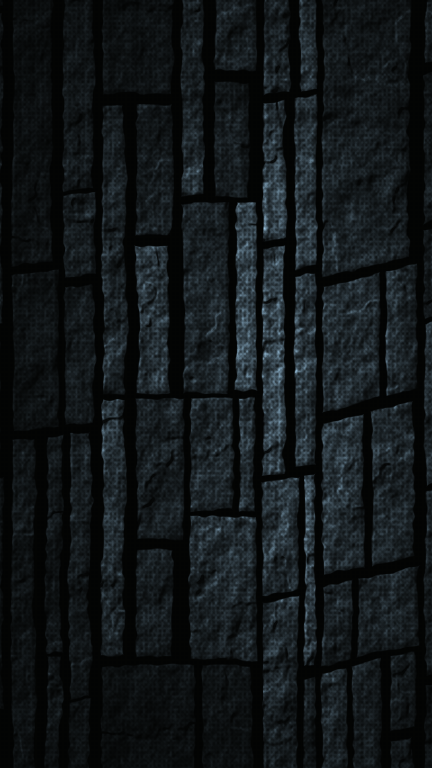
Write a WebGL 2 fragment shader that draws this texture.

```glsl
#version 300 es
precision highp float;
// Dark slate wall of upright, rough-split slabs with deep shadow gaps under a soft pool of light.

uniform vec2 u_resolution;
out vec4 fragColor;

// Lengths are fractions of the canvas width.
const float COLUMN_WIDTH = 0.26;
const float ROW_HEIGHT = 0.9;
const float SPLIT_CHANCE = 0.62;
const float MIN_SPLIT_WIDTH = 0.13;
const float MIN_SPLIT_HEIGHT = 0.55;
const float MAX_TILT = 0.5;
const float SEAM = 0.003;
const vec2 SIDE_SHADOW = vec2(0.012, 0.058);
const vec2 BASE_SHADOW = vec2(0.006, 0.026);
const float WAVINESS = 0.009;
const float RAGGEDNESS = 0.006;
const float CHIPPING = 0.022;
const float EDGE_SOFTNESS = 0.0022;
const float RELIEF = 9.0;
const vec2 LIGHT_STEP = vec2(-0.0028, 0.0034);
const float FIBRE = 0.4;
const float GRAIN = 0.75;
const float MESH_THREADS = 96.0;
const float MESH_DEPTH = 0.3;
const vec2 LIGHT_CENTRE = vec2(0.62, 0.53);
const vec2 LIGHT_RADIUS = vec2(0.46, 0.43);
const float AMBIENT = 0.17;
const float EXPOSURE = 0.225;
const vec3 SHADOW_COLOUR = vec3(0.011, 0.015, 0.013);
const vec3 STONE_COLOUR = vec3(0.69, 0.87, 1.0);
const float TAU = 6.28318;

struct Slab { vec2 lo; vec2 hi; float id; };

float hash(vec2 p) {
    vec3 q = fract(p.xyx * 0.1031);
    q += dot(q, q.yzx + 33.33);
    return fract((q.x + q.y) * q.z);
}

float noise(vec2 p) {
    vec2 i = floor(p), f = fract(p);
    f = f * f * (3.0 - 2.0 * f);
    vec2 e = vec2(1.0, 0.0);
    return mix(mix(hash(i), hash(i + e.xy), f.x),
               mix(hash(i + e.yx), hash(i + e.xx), f.x), f.y);
}

float fbm(vec2 p) {
    float sum = 0.0, amplitude = 0.5;
    for (int i = 0; i < 4; i++) {
        sum += amplitude * noise(p);
        p = mat2(1.6, 1.2, -1.2, 1.6) * p + 7.3;
        amplitude *= 0.55;
    }
    return sum;
}

float jitteredEdge(float i, float size, float seed) {
    return (i + 0.7 * (hash(vec2(i, seed)) - 0.5)) * size;
}

// Interval of an irregular 1D grid that contains x.
vec2 span(float x, float size, float seed, out float index) {
    index = floor(x / size);
    if (x < jitteredEdge(index, size, seed)) index -= 1.0;
    else if (x >= jitteredEdge(index + 1.0, size, seed)) index += 1.0;
    return vec2(jitteredEdge(index, size, seed), jitteredEdge(index + 1.0, size, seed));
}

// Columns, then tilted rows, then random cuts; p is sheared with its column.
Slab findSlab(inout vec2 p) {
    float column, row;
    vec2 xs = span(p.x, COLUMN_WIDTH, 17.0, column);
    float tilt = hash(vec2(column, 5.0)) - 0.5;
    p.y += MAX_TILT * tilt * (p.x - xs.x);
    vec2 ys = span(p.y, ROW_HEIGHT, column + 41.0, row);
    Slab s = Slab(vec2(xs.x, ys.x), vec2(xs.y, ys.y), floor(4096.0 * hash(vec2(column, row) + 11.0)));
    for (int k = 0; k < 4; k++) {
        int axis = k % 2;
        vec2 size = s.hi - s.lo;
        bool large = axis == 0 ? size.x > MIN_SPLIT_WIDTH : size.y > MIN_SPLIT_HEIGHT;
        if (large && hash(vec2(s.id, float(k))) < SPLIT_CHANCE) {
            float cut = s.lo[axis] + size[axis] * mix(0.28, 0.72, hash(vec2(s.id, 20.0 + float(k))));
            bool below = p[axis] < cut;
            if (below) s.hi[axis] = cut; else s.lo[axis] = cut;
            s.id = floor(4096.0 * hash(vec2(s.id, below ? 31.0 : 37.0)));
        }
    }
    return s;
}

// Rough stone height with broken, slanting ledges.
float relief(vec2 p) {
    float ledge = noise(p * vec2(7.0, 6.0)) + 0.3 * noise(p * 29.0) + 0.12 * noise(p * 70.0);
    return fbm(p * vec2(16.0, 13.0)) + 0.17 * smoothstep(0.68, 0.78, ledge);
}

void main() {
    vec2 p = gl_FragCoord.xy / u_resolution.x;
    vec2 uv = gl_FragCoord.xy / u_resolution;

    // Slab outlines: nearly straight on the lit sides, chipped on the shaded ones
    vec2 q = p + WAVINESS * (vec2(noise(p * vec2(9.0, 5.0)), noise(p * 8.0 + 50.0)) - 0.5);
    q += RAGGEDNESS * (vec2(noise(p * 55.0), noise(p * 55.0 + 90.0)) - 0.5);
    Slab s = findSlab(q);
    vec2 size = s.hi - s.lo;
    float spread = hash(vec2(s.id, 3.0));
    float side = min(mix(SIDE_SHADOW.x, SIDE_SHADOW.y, spread * spread * spread), 0.3 * size.x);
    side += CHIPPING * spread * (fbm(vec2(q.y * 14.0, s.id)) - 0.45);
    float base = mix(BASE_SHADOW.x, BASE_SHADOW.y, hash(vec2(s.id, 4.0)));
    base += 0.5 * CHIPPING * (fbm(vec2(q.x * 14.0, s.id + 9.0)) - 0.45);
    float lit = min(q.x - s.lo.x, s.hi.y - q.y) - SEAM;
    float shaded = min(s.hi.x - q.x - side, q.y - s.lo.y - base);
    float soft = max(EDGE_SOFTNESS, 0.6 / u_resolution.x);
    float mask = smoothstep(-soft, soft, min(lit, shaded));

    // Surface shading: relief, fibres and grain
    vec2 t = p + vec2(mod(s.id, 61.0), mod(s.id, 47.0));
    float shade = clamp(1.0 + RELIEF * (relief(t) - relief(t + LIGHT_STEP)), 0.12, 2.1);
    shade *= 1.0 + FIBRE * (noise(t * vec2(130.0, 7.0)) - 0.5);
    shade *= 1.0 + GRAIN * (noise(t * vec2(210.0, 170.0)) - 0.5);
    shade *= mix(0.7, 1.0, smoothstep(0.0, 0.014, shaded));
    shade *= 1.0 + 0.3 * smoothstep(0.009, 0.0, lit);

    // Slab tone, pool of light and woven mesh
    float tone = mix(0.58, 1.2, hash(vec2(s.id, 6.0)));
    tone *= mix(1.55, 1.0, smoothstep(0.06, 0.12, size.x));
    vec2 d = (uv - LIGHT_CENTRE) / LIGHT_RADIUS;
    float light = mix(AMBIENT, 1.0, exp(-dot(d, d)));
    vec2 thread = 0.5 + 0.5 * cos(TAU * MESH_THREADS * p);
    float mesh = 1.0 - MESH_DEPTH * (1.0 - max(thread.x, thread.y));

    float brightness = EXPOSURE * light * tone * shade * mask * mesh;
    fragColor = vec4(SHADOW_COLOUR * mesh + STONE_COLOUR * brightness, 1.0);
}
```
